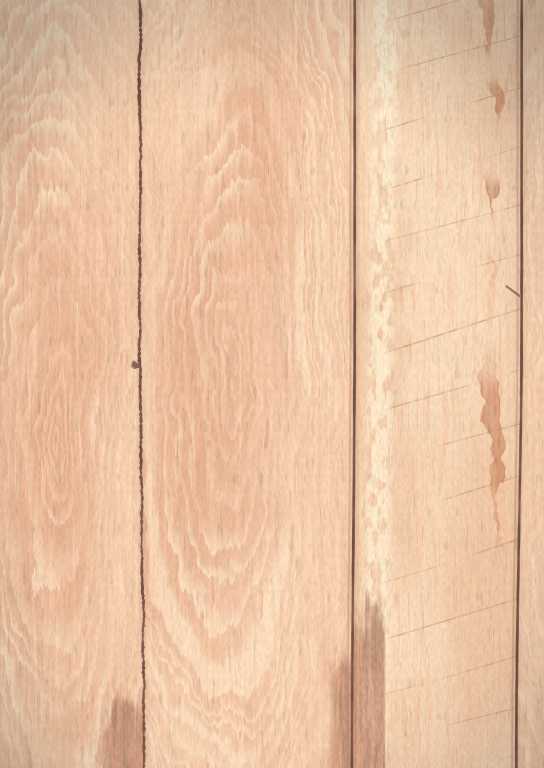
Reproduce this texture procedurally as a Shadertoy shader.

```glsl
// Four pale, weathered wooden planks with ring grain, saw marks, stains and dark seams.

float hash(vec2 p) {
    return fract(sin(dot(p, vec2(127.1, 311.7))) * 43758.5453);
}

float noise(vec2 p) {
    vec2 i = floor(p), f = fract(p);
    f = f * f * (3.0 - 2.0 * f);
    return mix(mix(hash(i), hash(i + vec2(1, 0)), f.x),
               mix(hash(i + vec2(0, 1)), hash(i + vec2(1, 1)), f.x), f.y);
}

float fbm(vec2 p) {
    float sum = 0.0, amp = 0.5;
    for (int i = 0; i < 4; i++) {
        sum += amp * noise(p);
        p = p * 2.03 + 17.3;
        amp *= 0.5;
    }
    return sum;
}

// 1 inside the radius, fading to 0 over the soft width
float blob(float d, float radius, float soft) {
    return 1.0 - smoothstep(radius, radius + soft, d);
}

// Nested ovals: x = pale line, sharp on one side and fading on the other; y = broad tone
vec2 ringGrain(vec2 p, vec2 heart, float seed) {
    vec2 d = (p - heart) * vec2(3.6, 1.0);
    d.x += 0.45 * (fbm(p * vec2(7.0, 4.0) + seed) - 0.5);
    float r = length(d) + 0.11 * (fbm(p * vec2(18.0, 6.0) + seed) - 0.5);
    r += 0.012 * (noise(p * vec2(420.0, 25.0)) - 0.5) + 0.012 * (noise(p * vec2(170.0, 60.0)) - 0.5);
    float t = fract(r * 21.0 + 1.5 * noise(vec2(r * 14.0, seed)));
    float line = smoothstep(0.1, 0.9, t) * (1.0 - smoothstep(0.92, 1.0, t));
    return vec2(line * line, smoothstep(0.05, 0.55, r));
}

void mainImage(out vec4 fragColor, in vec2 fragCoord) {
    vec2 uv = fragCoord / iResolution.xy;
    vec2 p = uv * vec2(0.707, 1.0);
    float px = 1.0 / iResolution.y;

    // Seams: bottom and top x of each, thin, with uneven darkness
    vec2 seamEnds[3] = vec2[3](vec2(0.188, 0.182), vec2(0.4575, 0.461), vec2(0.671, 0.678));
    float plank = 0.0, seam = 0.0, shade = 0.0, rim = 0.0;
    for (int i = 0; i < 3; i++) {
        float fi = float(i), rough = i == 0 ? 0.005 : 0.0005;
        float x = mix(seamEnds[i].x, seamEnds[i].y, smoothstep(0.0, 0.6, p.y));
        x += rough * (fbm(vec2(p.y * 35.0, fi * 9.0)) - 0.5);
        float d = p.x - x, wear = fbm(vec2(p.y * 30.0, fi * 5.0));
        plank += step(0.0, d);
        float ragged = abs(d) + rough * 0.35 * (noise(p * 330.0) - 0.5);
        seam = max(seam, blob(ragged, 0.0004 + 0.0006 * wear, 0.0006 + px) * (0.7 + 0.4 * wear));
        shade = max(shade, exp(-abs(d) * 330.0));
        rim = max(rim, blob(abs(d + 0.0055), 0.0002, 0.0008 + px) * step(0.5, fi));
    }

    // Fibres, flecks, threads and pores shared by all planks
    float fibre = fbm(vec2(p.x * 260.0, p.y * 13.0) + plank * 31.0);
    float fine = noise(p * vec2(540.0, 200.0) + plank * 13.0);
    vec2 lean = p + vec2(0.012 * fbm(p * vec2(8.0, 5.0)), 0.0);
    float thread = smoothstep(0.7, 0.82, noise(lean * vec2(330.0, 13.0) + plank * 5.0));
    float pores = smoothstep(0.8, 0.9, noise(lean * vec2(400.0, 45.0) + 50.0));
    float cloud = fbm(p * vec2(9.0, 3.5) + plank * 7.0);

    vec3 cream = vec3(0.98, 0.87, 0.745);
    vec3 ochre = vec3(0.895, 0.685, 0.55);
    vec3 brown = vec3(0.70, 0.50, 0.40);
    vec3 col;
    if (plank == 2.0) {
        // Pale straight-grained board
        col = mix(vec3(0.94, 0.78, 0.645), vec3(0.97, 0.855, 0.73), smoothstep(0.28, 0.62, cloud));
        col = mix(col, ochre, 0.35 * smoothstep(0.5, 0.7, fibre) + 0.13 * thread);

        // Flaking cream band beside the left edge
        float flake = fbm(p * vec2(150.0, 60.0));
        float band = blob(abs(p.x - 0.486 - 0.016 * p.y), 0.006, 0.02);
        col = mix(col, vec3(0.99, 0.93, 0.81), 0.8 * band * smoothstep(0.35, 0.5, flake));
        col = mix(col, vec3(0.93, 0.75, 0.61), 0.7 * blob(p.x, 0.465, 0.004));

        // Slanted saw marks, long, thin and dotted
        float s = (p.y - 0.3 * p.x) / 0.073 + 0.35 * noise(vec2(p.y * 8.0, 3.0));
        float mark = blob(abs(fract(s) - 0.5) * 0.073, 0.0001, 0.0005 + px);
        mark *= smoothstep(0.1, 0.5, noise(vec2(p.x * 25.0, floor(s) * 7.0)))
              * smoothstep(0.49, 0.52, p.x) * (0.2 + 0.8 * noise(p * 200.0));
        col = mix(col, vec3(0.74, 0.57, 0.45), 0.7 * mark);

        // Wandering resin streak near the right edge, blotchy and broken
        float path = 0.641 + 0.035 * (fbm(vec2(p.y * 14.0, 2.0)) - 0.5);
        float spread = 0.011 * noise(vec2(p.y * 26.0, 8.0));
        float off = abs(p.x - path + 0.022 * (fbm(p * vec2(90.0, 40.0)) - 0.5));
        float reach = smoothstep(0.25, 0.36, p.y) * smoothstep(0.1, 0.7, noise(vec2(p.y * 23.0, 6.0)));
        float streak = blob(off, spread, 0.003) * (0.4 + fibre) + 0.25 * blob(abs(off - spread), 0.0004, 0.0016);
        col = mix(col, vec3(0.80, 0.55, 0.41), 0.7 * streak * reach);
    } else {
        // Warm boards with oval rings around a heart
        vec2 heart = plank == 0.0 ? vec2(0.06, 0.43) : plank == 1.0 ? vec2(0.285, 0.52) : vec2(0.80, 0.4);
        vec2 grain = ringGrain(p, heart, plank * 19.0 + 4.0);
        col = mix(ochre, vec3(0.955, 0.79, 0.66), clamp(0.75 * grain.y + 1.3 * (cloud - 0.36), 0.0, 1.0));
        float strength = 0.3 + 0.5 * smoothstep(0.35, 0.6, fbm(p * vec2(14.0, 5.0) + 40.0));
        col = mix(col, cream, grain.x * strength);
        col = mix(col, cream, 0.15 * smoothstep(0.5, 0.7, fibre) + 0.22 * thread);
    }
    col *= 1.005 + 0.07 * (fibre - 0.47) + 0.065 * (fine - 0.5) - 0.06 * pores;

    // Damp stains rising from the bottom along the seams
    float rise = p.y + 0.03 * (fibre - 0.5) + 0.1 * (fbm(p * vec2(45.0, 18.0)) - 0.5);
    float edge = p.x + 0.02 * (fbm(p * vec2(30.0, 14.0)) - 0.5);
    float damp = blob(abs(edge - 0.165), 0.02, 0.025) * blob(rise, 0.05, 0.04) * step(plank, 0.5);
    damp = max(damp, blob(abs(edge - 0.45), 0.014, 0.02) * blob(rise, 0.11, 0.07) * step(plank, 1.5));
    damp = max(damp, blob(p.x, 0.499, 0.003) * blob(rise, 0.16, 0.04) * step(1.5, plank));
    col = mix(col, brown * (0.75 + 0.5 * fibre + 0.15 * fine), 0.72 * damp);

    // Seams, the chipped knot and a small nail
    col = mix(col, brown, 0.4 * rim + 0.4 * shade);
    float chip = blob(length(p - vec2(0.177, 0.522)) + 0.02 * (fbm(p * 110.0) - 0.5), 0.004, 0.004);
    vec2 n = p - vec2(0.668, 0.620), along = vec2(0.8, -0.6);
    float nail = blob(length(n - along * clamp(dot(n, along), -0.012, 0.012)), 0.0003, 0.0008 + px);
    col = mix(col, vec3(0.42, 0.29, 0.25), max(min(seam, 0.95), max(0.8 * chip, 0.7 * nail)));

    // Faded corners
    vec2 v = uv - vec2(0.5, 0.46);
    float fade = smoothstep(0.16, 0.6, dot(v, v) + 0.08 * smoothstep(0.75, 1.0, uv.y));
    col = mix(col, col * vec3(0.78, 0.80, 0.82), fade);
    fragColor = vec4(clamp(col, 0.0, 1.0), 1.0);
}
```
